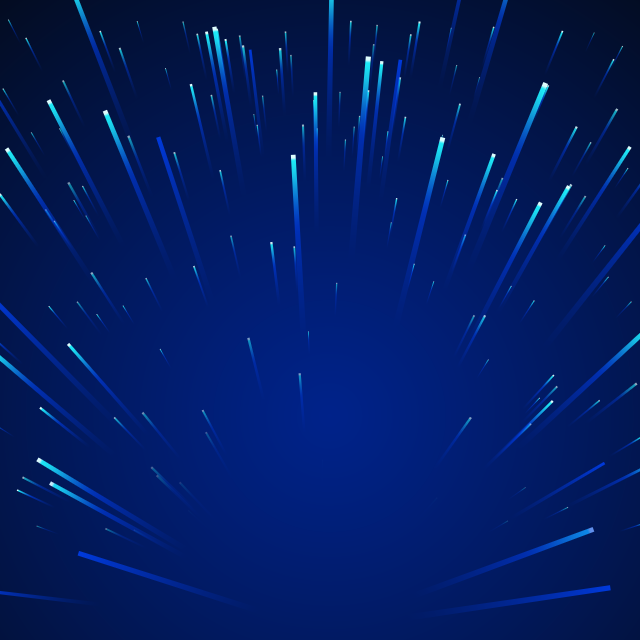
This background is drawn by a WebGL 2 fragment shader. Its source:

```glsl
#version 300 es
precision highp float;
// Light streaks flying out of a low vanishing point over a deep blue glow.
// A fan of long rays ends near the rim; short sparks are scattered above.
// Each streak is a tapered segment with a bright head and a fading tail.

#define VANISH vec2(0.5, 0.015)
#define GLOW_CENTER vec2(0.515, 0.35)
#define GLOW_RADIUS 0.88
#define RAY_COUNT 38
#define SPARK_COUNT 135
#define RAY_LENGTH 0.33
#define SPARK_LENGTH 0.085
#define RAY_WIDTH 0.0092
#define SPARK_WIDTH 0.0034

uniform vec2 u_resolution;
out vec4 outColor;

const vec3 GLOW_BLUE = vec3(0.0, 0.135, 0.54);
const vec3 RIM_NAVY = vec3(0.012, 0.04, 0.10);
const vec3 TAIL_BLUE = vec3(0.0, 0.26, 1.0);
const vec3 HEAD_CYAN = vec3(0.12, 0.95, 1.0);
const vec3 TIP_WHITE = vec3(0.88, 1.0, 1.0);

float hash(float n, float seed) {
    return fract(sin(n * 12.9898 + seed * 78.233) * 43758.5453);
}

// Streak colour in rgb, coverage in a. The tail points to the vanishing point.
vec4 streak(vec2 p, vec2 head, float len, float width, float heat, float pixel) {
    vec2 inward = normalize(VANISH - head);
    vec2 rel = p - head;
    float along = dot(rel, inward);
    float across = abs(rel.x * inward.y - rel.y * inward.x);
    float t = clamp(along / len, 0.0, 1.0);

    float halfWidth = 0.5 * width * mix(0.9, 1.1, t);
    float body = clamp((halfWidth - across) / pixel + 0.5, 0.0, 1.0);
    float front = clamp(along / pixel + 0.5, 0.0, 1.0);
    float fade = pow(1.0 - t, 1.3);

    vec3 color = mix(HEAD_CYAN, TAIL_BLUE, smoothstep(0.03, 0.42, t));
    float tip = 1.0 - smoothstep(width * 0.5, width * 1.2, along);
    color = mix(color, TIP_WHITE, tip);
    color = mix(TAIL_BLUE, color, heat);
    return vec4(color, body * front * fade * mix(0.8, 1.0, heat));
}

// Long rays: a fan gathered around the vertical, heads near the canvas rim.
vec4 longRay(vec2 p, float id, float pixel) {
    float spread = 2.0 * (id + hash(id, 1.0)) / float(RAY_COUNT) - 1.0;
    float lean = spread * mix(0.85, 1.5, pow(abs(spread), 3.0));
    vec2 outward = vec2(sin(lean), cos(lean));
    float rim = min(0.5 / max(abs(outward.x), 0.001), 0.985 / outward.y);
    float reach = rim * mix(0.6, 1.08, sqrt(hash(id, 2.0)));
    float size = mix(0.42, 1.0, hash(id, 3.0));
    float heat = step(0.17, hash(id, 4.0)) * smoothstep(0.15, 0.55, outward.y);
    return streak(p, VANISH + outward * reach, RAY_LENGTH * size,
                  RAY_WIDTH * size, heat, pixel);
}

// Short sparks: even spread in x, thinning out towards the bottom.
vec4 shortSpark(vec2 p, float id, float pixel) {
    float x = mix(-0.02, 1.02, fract(id * 0.618034 + 0.13));
    float y = 0.97 - 0.8 * pow(hash(id, 5.0), 1.3);
    vec2 head = vec2(x, y);
    float size = mix(0.4, 1.25, pow(hash(id, 6.0), 1.4));
    float nearFade = smoothstep(0.25, 0.5, distance(head, VANISH));
    vec4 spark = streak(p, head, SPARK_LENGTH * size, SPARK_WIDTH * size, 1.0, pixel);
    spark.a *= nearFade * mix(0.55, 1.0, hash(id, 7.0));
    return spark;
}

void main() {
    float side = min(u_resolution.x, u_resolution.y);
    float pixel = 1.0 / side;
    vec2 p = (gl_FragCoord.xy - 0.5 * u_resolution) / side + 0.5;

    // Background glow
    float falloff = clamp(distance(p, GLOW_CENTER) / GLOW_RADIUS, 0.0, 1.0);
    vec3 color = mix(GLOW_BLUE, RIM_NAVY, pow(falloff, 1.15));

    // Sparks behind, rays in front
    for (int i = 0; i < SPARK_COUNT; i++) {
        vec4 spark = shortSpark(p, float(i), pixel);
        color = mix(color, spark.rgb, spark.a);
    }
    for (int i = 0; i < RAY_COUNT; i++) {
        vec4 ray = longRay(p, float(i), pixel);
        color = mix(color, ray.rgb, ray.a);
    }
    outColor = vec4(color, 1.0);
}
```
